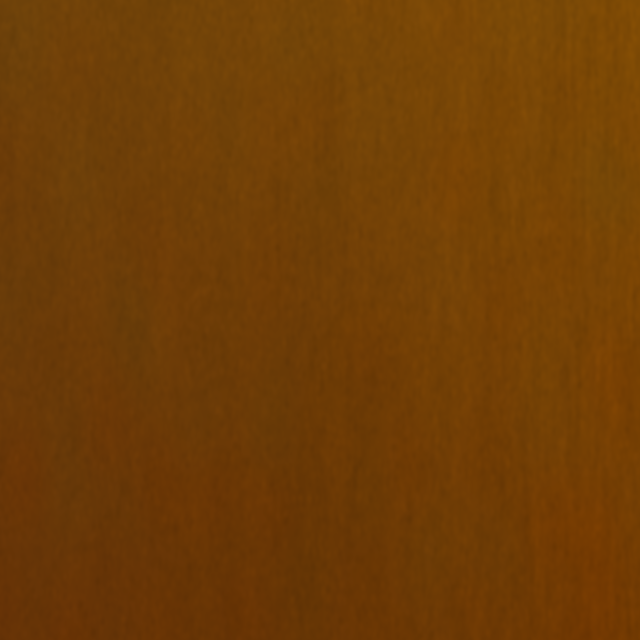
A Shadertoy shader for this texture:

```glsl
// Draws a warm brown varnished wood panel with faint vertical grain and soft lighting.

#define LOW_LEFT   vec3(0.395, 0.200, 0.026)
#define LOW_RIGHT  vec3(0.445, 0.228, 0.010)
#define TOP_LEFT   vec3(0.430, 0.252, 0.036)
#define TOP_RIGHT  vec3(0.496, 0.297, 0.022)
#define GRAIN_CELLS  vec2(150.0, 95.0)
#define STREAK_CELLS vec2(125.0, 13.0)
#define BAND_CELLS   vec2(30.0, 4.0)
#define TINT_CELLS   vec2(15.0, 8.0)
#define GRAIN_DEPTH  0.030
#define STREAK_DEPTH 0.032
#define BAND_DEPTH   0.018
#define TINT_DEPTH   0.006

vec3 hash3(vec2 cell) {
    vec3 p = fract(cell.xyx * vec3(0.1031, 0.1030, 0.0973));
    p += dot(p, p.yxz + 33.33);
    return fract((p.xxy + p.yzz) * p.zyx);
}

// Cellular noise: each cell scatters one soft spot, light or dark.
float spotNoise(vec2 p) {
    vec2 cell = floor(p);
    float sum = 0.0;
    for (int y = -1; y <= 1; y++) {
        for (int x = -1; x <= 1; x++) {
            vec2 neighbour = cell + vec2(x, y);
            vec3 rnd = hash3(neighbour + 17.0);
            vec2 offset = neighbour + rnd.xy - p;
            float falloff = max(0.0, 1.0 - dot(offset, offset));
            sum += (2.0 * rnd.z - 1.0) * falloff * falloff;
        }
    }
    return sum;
}

// Layered sines: wide uneven stripes that lean slightly with height.
float broadStripes(vec2 uv) {
    float x = uv.x + 0.012 * sin(3.0 * uv.y + 1.0);
    return 0.5 * sin(19.0 * x + 0.7) + 0.3 * sin(43.0 * x + 2.1)
         + 0.2 * sin(87.0 * x + 4.0 + uv.y);
}

void mainImage(out vec4 fragColor, in vec2 fragCoord) {
    vec2 uv = fragCoord / iResolution.xy;

    // Lighting: brighter and yellower to the top right, redder below
    vec3 color = mix(mix(LOW_LEFT, LOW_RIGHT, uv.x),
                     mix(TOP_LEFT, TOP_RIGHT, uv.x), uv.y);

    // Soft shadow rising from the lower middle
    vec2 fromShadow = (uv - vec2(0.45, 0.22)) / vec2(0.16, 0.42);
    float shade = 1.0 - 0.045 * exp(-dot(fromShadow, fromShadow));

    // Vertical grain, with clearer streaks to the right
    float streakGain = mix(0.35, 1.0, smoothstep(0.3, 0.95, uv.x));
    shade += STREAK_DEPTH * streakGain * spotNoise(uv * STREAK_CELLS);
    shade += BAND_DEPTH * spotNoise(uv * BAND_CELLS + 40.0);
    shade += 0.010 * broadStripes(uv);

    // Fine mottled surface
    shade += GRAIN_DEPTH * spotNoise(uv * GRAIN_CELLS + 90.0);
    shade += 0.5 * GRAIN_DEPTH * spotNoise(uv * GRAIN_CELLS * vec2(0.5, 0.4) + 300.0);
    color *= shade;

    // Blotches drifting between red and olive
    float tint = spotNoise(uv * TINT_CELLS + 70.0);
    color += TINT_DEPTH * tint * vec3(1.0, -0.7, -0.6);

    fragColor = vec4(clamp(color, 0.0, 1.0), 1.0);
}
```
